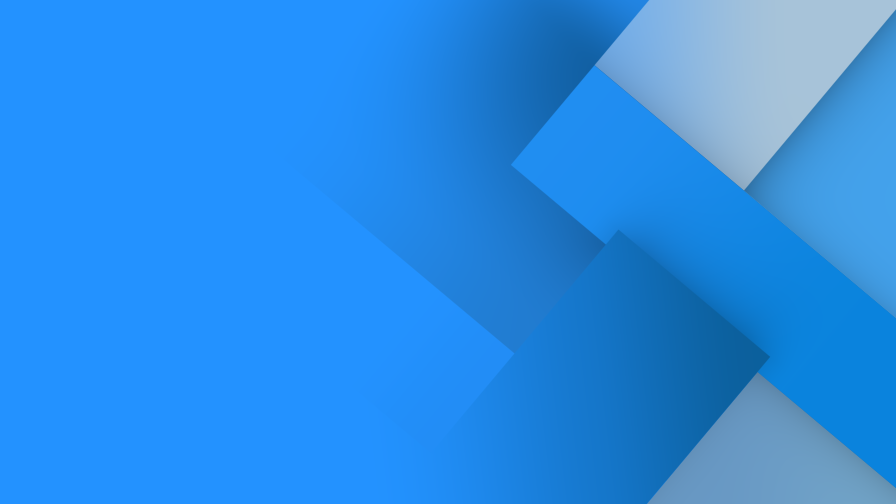
Reproduce this background procedurally as a WebGL 1 fragment shader.

```glsl
precision highp float;
// Overlapping blue and pale paper panels on a bright blue ground.
// All edges lie on one tilted grid (u runs down-right, v runs up-right);
// each panel is a half-plane mask with gradients and soft shadows.

uniform vec2 u_resolution;

// Tilted frame, in units of the canvas height
const float TILT = 0.6981;

// Panel edges along u and v
const float BAR_START = 0.344;
const float BAR_LOW = 1.167;
const float BAR_HIGH = 1.425;
const float PALE_END = 0.731;
const float SQUARE_LEFT = 0.590;
const float SQUARE_RIGHT = 0.983;
const float SQUARE_TOP = 1.206;
const float BAND_LOW = 0.627;
const float BAND_HIGH = 0.885;

// Colours
const vec3 GROUND = vec3(0.137, 0.573, 1.0);
const vec3 STRIP_DEEP = vec3(0.13, 0.49, 0.825);
const vec3 SHADE_DEEP = vec3(0.065, 0.37, 0.63);
const vec3 SQUARE_MID = vec3(0.075, 0.45, 0.765);
const vec3 SQUARE_DEEP = vec3(0.045, 0.375, 0.615);
const vec3 BAR_NEAR = vec3(0.125, 0.555, 0.945);
const vec3 BAR_FAR = vec3(0.04, 0.515, 0.865);
const vec3 PALE_BLUE = vec3(0.45, 0.685, 0.925);
const vec3 PALE_GREY = vec3(0.655, 0.765, 0.85);
const vec3 SKY = vec3(0.265, 0.635, 0.925);
const vec3 SLATE = vec3(0.41, 0.60, 0.77);
const vec3 SLATE_LIGHT = vec3(0.45, 0.65, 0.79);

// Antialiased step: 1 where the signed distance is positive
float inside(float d) {
  float px = 0.75 / u_resolution.y;
  return smoothstep(-px, px, d);
}

// Darkening that fades with distance from a casting edge
float shadow(float d, float reach, float strength) {
  return 1.0 - strength * exp(-max(d, 0.0) / reach);
}

void main() {
  vec2 p = gl_FragCoord.xy / u_resolution.y;
  float c = cos(TILT);
  float s = sin(TILT);
  float u = c * p.x - s * p.y;
  float v = s * p.x + c * p.y;

  // Ground with a wash that deepens toward the panels
  vec3 col = mix(GROUND, STRIP_DEEP, smoothstep(-0.08, 0.62, u));
  float besideBar = smoothstep(0.95, 1.45, v);
  float shade = smoothstep(-0.10, 0.40, u) * besideBar;
  col = mix(col, SHADE_DEEP, shade * smoothstep(0.46, 0.28, v - 1.167 + 0.1 * u));
  float corner = length(vec2(u - SQUARE_LEFT, v - BAR_LOW));
  col *= shadow(corner, 0.09, 0.13);

  // Bright band on the left
  vec3 band = GROUND * mix(1.0, 0.965, smoothstep(0.35, SQUARE_LEFT, u));
  col = mix(col, band, inside(BAND_HIGH - v));

  // Pale panel at the top
  vec3 pale = mix(PALE_BLUE, PALE_GREY, smoothstep(1.16, 1.58, p.x));
  pale *= shadow(v - BAR_HIGH, 0.045, 0.13);
  float upper = inside(v - BAR_HIGH);
  col = mix(col, pale, upper * inside(u - BAR_START));

  // Sky panel, shaded by the pale panel and the bar
  vec3 sky = SKY * shadow(u - PALE_END, 0.045, 0.24);
  sky *= shadow(v - BAR_HIGH, 0.035, 0.12);
  col = mix(col, sky, upper * inside(u - PALE_END));

  // Slate panel at the lower right
  vec3 slate = mix(SLATE, SLATE_LIGHT, smoothstep(1.4, 1.78, p.x));
  slate *= shadow(BAR_LOW - v, 0.035, 0.14);
  slate *= shadow(u - SQUARE_RIGHT, 0.03, 0.06);
  col = mix(col, slate, inside(u - SQUARE_RIGHT) * inside(BAR_LOW - v));

  // Long diagonal bar, shaded above the square
  vec3 bar = mix(BAR_NEAR, BAR_FAR, smoothstep(0.38, 1.1, u));
  float offSquare = max(SQUARE_LEFT - u, u - SQUARE_RIGHT);
  float castLength = smoothstep(0.06, -0.08, offSquare);
  bar *= shadow(v - SQUARE_TOP, 0.05, 0.19 * castLength);
  float barMask = inside(u - BAR_START) * inside(v - BAR_LOW);
  col = mix(col, bar, barMask * inside(BAR_HIGH - v));

  // Dark square, whose gradient melts into the ground below the band
  float depth = p.x + 0.12 * p.y;
  vec3 square = mix(GROUND, SQUARE_MID, smoothstep(0.72, 1.34, depth));
  square = mix(square, SQUARE_DEEP, smoothstep(1.20, 1.54, depth));
  float squareMask = max(inside(u - SQUARE_LEFT), inside(BAND_LOW - v));
  squareMask *= inside(SQUARE_RIGHT - u) * inside(SQUARE_TOP - v);
  col = mix(col, square, squareMask);

  gl_FragColor = vec4(col, 1.0);
}
```
